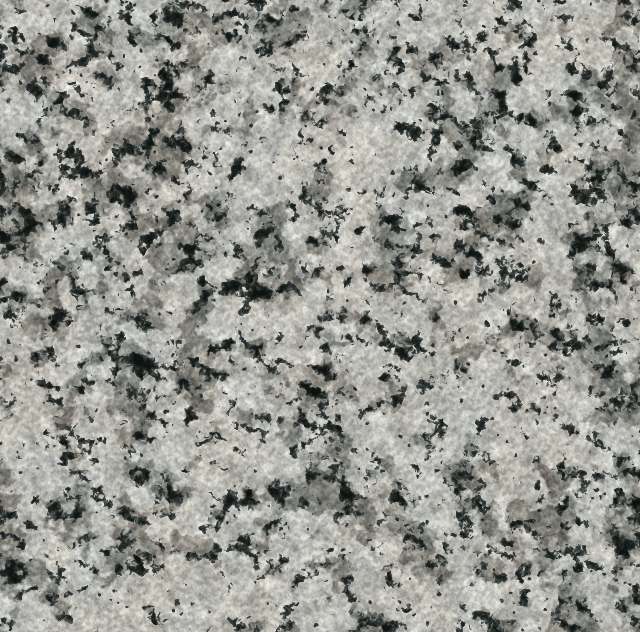
This texture is drawn by a Shadertoy shader. Its source:

```glsl
// Speckled granite: pale feldspar, soft taupe-grey quartz patches and dark mica.
// Rotated value-noise layers are thresholded into minerals; the mica field leans
// on the quartz field so that dark flakes gather in and around grey patches.

#define CLUSTER_FREQ 7.0
#define PATCH_FREQ 27.0
#define FLAKE_FREQ 58.0
#define GRAIN_FREQ 180.0
#define PIT_FREQ 52.0
#define PATCH_LEVEL 0.045
#define FLAKE_LEVEL 0.11
#define PIT_SHARE 0.16
#define PALE_TONE 0.738
#define GREY_TONE 0.53
#define MICA_EDGE_TONE 0.42
#define MICA_CORE_TONE 0.05

float hash(vec2 p) {
    return fract(sin(dot(p, vec2(127.1, 311.7))) * 43758.5453);
}

float valueNoise(vec2 p) {
    vec2 cell = floor(p);
    vec2 f = fract(p);
    f = f * f * (3.0 - 2.0 * f);
    float low = mix(hash(cell), hash(cell + vec2(1, 0)), f.x);
    float high = mix(hash(cell + vec2(0, 1)), hash(cell + vec2(1, 1)), f.x);
    return mix(low, high, f.y);
}

// Layered noise centred on zero; each octave is turned to hide the lattice
float layers(vec2 p, int octaves) {
    mat2 turn = mat2(0.8, 0.6, -0.6, 0.8);
    float sum = 0.0, total = 0.0, weight = 1.0;
    for (int i = 0; i < octaves; i++) {
        sum += weight * valueNoise(p);
        total += weight;
        weight *= 0.6;
        p = turn * p * 2.03 + 17.3;
    }
    return sum / total - 0.5;
}

// Tiny black pits: one jittered dot in some cells of a grid
float pits(vec2 p) {
    vec2 cell = floor(p);
    float present = step(hash(cell + 5.3), PIT_SHARE);
    vec2 centre = 0.25 + 0.5 * vec2(hash(cell + 11.7), hash(cell + 23.1));
    float radius = mix(0.07, 0.17, hash(cell + 37.9));
    float dist = length(fract(p) - centre);
    return present * (1.0 - smoothstep(radius - 0.05, radius + 0.05, dist));
}

void mainImage(out vec4 fragColor, in vec2 fragCoord) {
    vec2 uv = fragCoord / iResolution.y;
    vec2 p = mat2(0.88, 0.47, -0.47, 0.88) * uv + 3.0;

    // Ragged outlines from a small domain warp
    vec2 warp = vec2(layers(p * 110.0, 2), layers(p * 110.0 + 41.0, 2));
    vec2 q = p + 0.008 * warp;

    // Mineral fields
    float cluster = layers(p * CLUSTER_FREQ, 3);
    float quartz = layers(q * PATCH_FREQ + 7.0, 4) + 0.35 * cluster;
    float mica = layers(q * FLAKE_FREQ + 61.0, 4) + 0.5 * quartz;

    // Surface texture: soft mottling, fine grain and gentle colour drift
    float mottle = layers(q * 45.0 + 29.0, 3);
    float grain = layers(p * GRAIN_FREQ, 2);
    float drift = smoothstep(-0.2, 0.2, layers(p * 12.0 + 83.0, 3));

    // Pale feldspar, from cool white to cream
    vec3 paleTint = mix(vec3(0.995, 1.003, 0.985), vec3(1.01, 1.0, 0.955), drift);
    vec3 color = paleTint * (PALE_TONE + 0.3 * mottle + 0.32 * grain);

    // Grey quartz, from greenish to taupe
    vec3 greyTint = mix(vec3(0.985, 1.01, 0.965), vec3(1.02, 0.995, 0.935), drift);
    vec3 grey = greyTint * (GREY_TONE + 0.4 * mottle + 0.32 * grain);
    float greyMask = smoothstep(-0.05, 0.05, quartz - PATCH_LEVEL);
    color = mix(color, grey, greyMask);

    // Dark mica, blackest at the heart of each flake
    float depth = mica - FLAKE_LEVEL;
    float tone = mix(MICA_CORE_TONE, MICA_EDGE_TONE, exp(-max(depth, 0.0) / 0.085));
    vec3 dark = vec3(-0.011, 0.011, 0.0) + tone * (1.0 + 0.5 * grain);
    color = mix(color, dark, smoothstep(-0.035, 0.03, depth));

    // Pits
    color = mix(color, vec3(0.10, 0.12, 0.11), 0.85 * pits(q * PIT_FREQ));

    fragColor = vec4(clamp(color, 0.0, 1.0), 1.0);
}
```
